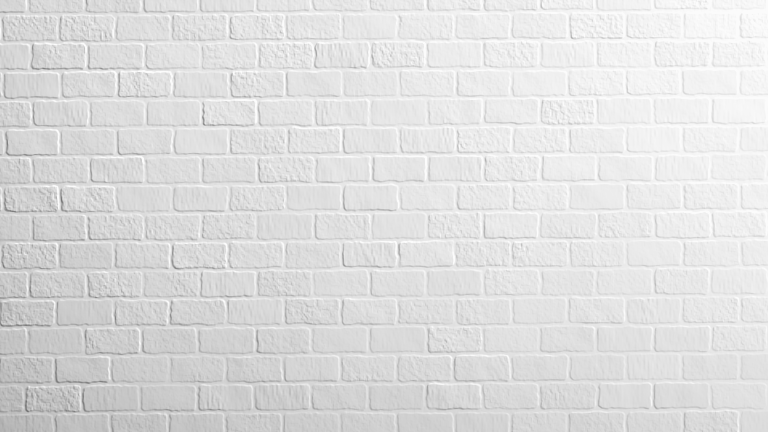
A Shadertoy shader for this texture:

```glsl
// A white painted brick wall in running bond, lit from the upper right.
// A height field of rounded bricks and rough paint is shaded by its slope,
// then laid over a soft grey falloff that is darkest at the lower left.

#define BRICKS vec2(13.45, 15.16)   // repeats across and down
#define ROW_SHIFT 0.526             // part of a row cut off at the top
#define ROW_TILT 0.12               // rise of the rows toward the right
#define JOINT_HALF vec2(0.0037, 0.0042) // half the mortar width
#define CORNER 0.0075               // brick corner radius
#define EDGE_SOFT 0.0028            // roundness of the brick edges
#define WOBBLE 0.0032               // unevenness of the brick outline
#define GRAIN 0.62                  // roughness of the paint
#define RELIEF 0.27                 // strength of light and shadow
#define LIGHT_STEP vec2(0.0024, 0.0019)

float hash(vec2 p) {
    return fract(sin(dot(p, vec2(127.1, 311.7))) * 43758.5453);
}

float noise(vec2 p) {
    vec2 i = floor(p), f = fract(p);
    f = f * f * (3.0 - 2.0 * f);
    return mix(mix(hash(i), hash(i + vec2(1, 0)), f.x),
               mix(hash(i + vec2(0, 1)), hash(i + vec2(1, 1)), f.x), f.y);
}

float roundedBox(vec2 p, vec2 halfSize, float radius) {
    vec2 q = abs(p) - halfSize + radius;
    return length(max(q, 0.0)) + min(max(q.x, q.y), 0.0) - radius;
}

// Returns height, brick coverage and the tone offset of the brick at p,
// where p is in units of the canvas height.
vec3 wall(vec2 p, float aspect) {
    vec2 warp = vec2(noise(p * 40.0), noise(p * 40.0 + 31.7)) - 0.5;
    warp += 0.9 * (vec2(noise(p * 120.0 + 7.3), noise(p * 120.0 + 59.1)) - 0.5);
    vec2 q = p + WOBBLE * warp;

    // Running bond: every other row moves by half a brick; the rows drift
    // apart at the left and fall into step toward the right
    float across = q.x / aspect;
    vec2 cell = vec2(across, 1.0 - q.y) * BRICKS;
    cell.y += ROW_SHIFT + ROW_TILT * across;
    float row = floor(cell.y);
    float drift = 0.018 + 0.07 * cos((row - 5.0) * 0.3);
    drift = mix(drift, -0.038, clamp(1.3 * across, 0.0, 1.0));
    cell.x -= drift + 0.5 * mod(row + 1.0, 2.0);
    vec2 id = floor(cell);

    // Uneven joints: both neighbours share the same shifted side joint
    float left = 0.03 * (hash(id) - 0.5);
    float right = 1.0 + 0.03 * (hash(id + vec2(1, 0)) - 0.5);
    vec2 centre = vec2(0.5 * (left + right), 0.5 + 0.03 * (hash(id + 17.0) - 0.5));
    vec2 unit = vec2(aspect, 1.0) / BRICKS;
    vec2 halfSize = 0.5 * vec2(right - left, 1.0) * unit - JOINT_HALF;
    float d = roundedBox((fract(cell) - centre) * unit, halfSize, CORNER);
    float brick = 1.0 - smoothstep(-EDGE_SOFT, EDGE_SOFT, d);

    // Paint: sharp fine crust, with upright brush strokes on some bricks
    float crust = 0.6 * smoothstep(0.25, 0.75, noise(p * vec2(165.0, 125.0)));
    crust += 0.5 * noise(p * vec2(270.0, 220.0) + 5.0);
    float strokes = noise(p * vec2(200.0, 65.0) + 13.0);
    float style = 0.8 * smoothstep(0.5, 0.9, hash(id + 41.0));
    float grain = mix(crust, strokes, style * brick);
    float rough = mix(0.2, 1.0, pow(hash(id + 73.0), 1.3));
    rough *= 0.2 + 1.4 * noise(p * 24.0);

    // Some edges are filled in by paint, a few stand out sharply
    float depth = 0.40 + 0.4 * hash(id + 97.0) + 0.4 * pow(hash(id + 29.0), 5.0);
    depth *= 0.45 + 1.1 * noise(p * 30.0 + 3.0);

    float height = depth * brick + GRAIN * grain * (0.18 + rough * brick);
    return vec3(height, brick, (hash(id + 53.0) - 0.5) * brick);
}

void mainImage(out vec4 fragColor, in vec2 fragCoord) {
    vec2 uv = fragCoord / iResolution.xy;
    float aspect = iResolution.x / iResolution.y;
    vec2 p = fragCoord / iResolution.y;

    // Slope toward the light: lit sides positive, shadowed sides negative
    vec3 here = wall(p, aspect);
    float slope = here.x - wall(p + LIGHT_STEP, aspect).x;

    // Soft falloff across the wall
    float tone = mix(0.822, 0.968, pow(uv.x, 0.65));
    tone -= 0.105 * pow(1.0 - uv.y, 2.0);
    tone += 0.012 * (noise(p * 5.0) - 0.5);

    // Relief fades in the bright part; shadows run deeper than highlights
    float contrast = RELIEF * mix(1.2, 0.5, uv.x);
    tone += contrast * slope * (slope > 0.0 ? 0.6 : 1.0);
    tone += 0.014 * (1.0 - here.y) + 0.015 * here.z;

    fragColor = vec4(vec3(clamp(tone, 0.0, 0.985)), 1.0);
}
```
